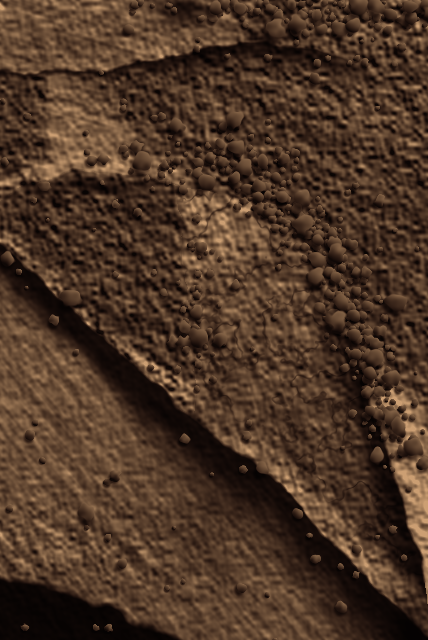
Write a Shadertoy shader that draws this texture.

```glsl
// Folded slabs of dry brown powder under a low light from the upper right.
// A bent rim and a diagonal cliff split the canvas into planes of their own
// tone, grain and brush direction; hashed round crumbs lie on top.
const float SPAN = 7.68;              // canvas height in scene units
const vec2 LIGHT = vec2(.5, -.86);    // towards the light, y points down
const float GRAIN_GAIN = 1.15, STREAK_GAIN = .32;
const float SLOPE = .275, TOP = .4, PATCH = .46, ROUGH = .26;
const float SLAB = .4, VALLEY = .37, CREST = .52, SHADE = .07;
// Upper lip that turns into the crumbling right bank
const vec2 RIM[10] = vec2[10](
    vec2(-.3, 2.5), vec2(.4, 2.2), vec2(.9, 2.08), vec2(1.7, 2.1), vec2(2.5, 2.25),
    vec2(3.2, 2.45), vec2(3.7, 2.9), vec2(4.05, 3.6), vec2(4.6, 5.2), vec2(5.1, 7));

// Smooth 0 to 1 from a to b, in either order
float ramp(float a, float b, float x) {
    x = clamp((x - a) / (b - a), 0., 1.);
    return x * x * (3. - 2. * x);
}
float hash(vec2 p) {
    vec3 q = fract(p.xyx * .1031);
    q += dot(q, q.yzx + 33.33);
    return fract((q.x + q.y) * q.z);
}
float noise(vec2 p) {
    vec2 i = floor(p), f = fract(p);
    f = f * f * (3. - 2. * f);
    return mix(mix(hash(i), hash(i + vec2(1, 0)), f.x),
               mix(hash(i + vec2(0, 1)), hash(i + 1.), f.x), f.y);
}
float fbm(vec2 p) {
    float sum = 0.;
    for (float gain = .5; gain > .05; gain *= .5) {
        sum += gain * noise(p);
        p = mat2(.8, .6, -.6, .8) * p * 2.03 + 7.1;
    }
    return sum;
}
// Signed distance to the rim: positive below it or to its left
float rimSide(vec2 p) {
    float best = 1e4, sgn = 1.;
    for (int i = 0; i < 9; i++) {
        vec2 a = p - RIM[i], b = RIM[i + 1] - RIM[i];
        float d = length(a - b * clamp(dot(a, b) / dot(b, b), 0., 1.));
        if (d < best) {
            best = d;
            sgn = b.x * a.y < b.y * a.x ? -1. : 1.;
        }
    }
    return sgn * best;
}
float spot(vec2 p, float x, float y, float rx, float ry) {
    vec2 d = (p - vec2(x, y)) / vec2(rx, ry);
    return exp(-dot(d, d));
}
// Chance of a crumb at a place
float density(vec2 p) {
    float bank = rimSide(p) + .12;
    return .95 * exp(-bank * bank / .055) * ramp(2.5, 3.4, p.x) * ramp(6., 4.8, p.y)
        + .5 * spot(p, 2.4, 1.95, .9, .28) + .35 * spot(p, 2.35, 3.9, .2, .8)
        + .65 * spot(p, 4.1, .1, 1.3, .35) + .015;
}
// Lays lit round crumbs and their cast shade over a tone
float addCrumbs(float tone, vec2 p, float size) {
    vec2 g = p / size;
    float lump = .65 * noise(g * 3. + 5.) - .32;
    for (int k = 0; k < 9; k++) {
        vec2 cell = floor(g) + vec2(k % 3 - 1, k / 3 - 1);
        vec2 centre = cell + .2 + .6 * vec2(hash(cell + 3.7), hash(cell + 19.3));
        if (hash(cell + 51.) > density(centre * size)) continue;
        vec2 d = (g - centre) / (.28 + .34 * hash(cell + 8.2));
        tone *= 1. - .6 * ramp(1.2, .5, length(d + LIGHT * .6));
        float lit = max(.31 + .25 * dot(d, LIGHT) + .25 * lump, .06);
        tone = mix(tone, lit, ramp(1., .78, length(d) + lump));
    }
    return tone;
}
float grain(vec2 p) { return .6 * noise(p * 19.) + .6 * noise(p * 9.) + .5 * noise(p * 4.); }

void mainImage(out vec4 fragColor, in vec2 fragCoord) {
    vec2 p = vec2(fragCoord.x, iResolution.y - fragCoord.y) * SPAN / iResolution.y;
    vec2 w = p + .16 * (vec2(fbm(p * 3.), fbm(p * 3. + 31.)) - .47);
    float rim = rimSide(w), cloud = fbm(p * 1.6 + 12.);
    float cliff = .74 * (w.y - 2.9 - .92 * w.x) + .16 * spot(w, 3.25, w.y, .5, 1.);
    // Upper slope, smooth patch, brushed top plane and the fold under it
    float crease = w.y - .86 + .36 * ramp(1., 3., w.x) - .5 * ramp(3.2, 5.2, w.x);
    float sleek = ramp(.5, .62, w.x) * ramp(.25, -.25, w.x - w.y * 1.05 + .05);
    float top = ramp(.03, -.03, crease) * ramp(3.1, 2.7, w.x);
    float tone = mix(SLOPE + .1 * spot(p, 4.8, .2, 1.4, .8), PATCH, sleek);
    tone = mix(tone, TOP + .1 * exp(min(crease, 0.) * 9.), top);
    float rough = mix(mix(1., .45, sleek), .5, top);
    float fold = ramp(mix(.09, .42, ramp(.8, 2.8, w.x)), 0., crease);
    tone *= 1. - .75 * ramp(-.02, .03, crease) * fold * ramp(5., 3.6, w.x);
    tone *= 1. - .7 * spot(p, 2.2, .12, .35, .2);
    tone += .2 * spot(w, 2.65, .4 * w.x - .94, .4, .06);
    // Bright lip and the lit wedge on the right bank
    tone += .2 * exp(-(rim + .1) * (rim + .1) / .012) * ramp(2.9, 2.1, w.x);
    tone += .24 * ramp(4.3, 5., w.y) * ramp(-.5, -.3, rim) * ramp(.02, -.1, rim);
    // Slab below the lip: granular left part, scraped right part
    float below = ramp(-.02, .03, rim), scraped = ramp(-.08, .1, w.x - 1.9 - .09 * w.y);
    float slab = mix(ROUGH, SLAB - .045 * max(w.y - 3., 0.), scraped);
    slab += .1 * spot(w, 2.35, 3.3, .16, 1.3) + .08 * spot(w, 2.8, 2.6, .7, .4);
    slab *= 1. - .7 * spot(w, 1.2, 2.24, .6, .07);
    slab *= 1. - .75 * ramp(3.3, 4.6, w.y) * ramp(.5, .05, rim);
    slab *= 1. - .35 * scraped * ramp(.05, 0., abs(fbm(p * 3. + 3.) - .47));
    tone = mix(tone, slab, below);
    rough = mix(rough, mix(1.05, .65, scraped), below);
    // Lit crest of the cliff
    float width = mix(.1, .34, ramp(1.2, 2.5, w.x));
    float crest = below * ramp(-width - .12, -width * .5, cliff);
    tone = mix(tone, CREST * (.65 + .7 * cloud), .85 * crest);
    // Valley floor, cast shade under the cliff, dark lower corners
    float valley = ramp(-.025, .025, cliff), pit = w.y - 7.08 - .36 * w.x + .5 * cloud;
    float ground = VALLEY + .08 * spot(p, .3, 4.7, 1.2, .9) - .1 * spot(p, 2.4, 6.1, .5, .6);
    ground = mix(SHADE, ground, ramp(.16, mix(.5, .95, ramp(.8, 3.6, w.x)), cliff));
    tone = mix(tone, mix(ground, .035, ramp(-.06, .07, pit)), valley);
    rough = mix(rough, .38 + .35 * spot(p, .9, 6.6, 1.6, .6), valley);
    tone *= 1. - .8 * spot(p, 4.95, 7.6, .3, .5);
    // Brush streaks, directional relief and crumbs
    vec2 brush = below < .5 ? vec2(.96, .28) : scraped > .5 ? vec2(.32, .95) : vec2(.86, .5);
    if (valley > .5) brush = vec2(.64, .77);
    vec2 along = vec2(dot(p, brush), dot(p, vec2(-brush.y, brush.x)));
    float streak = noise(along * vec2(1, 17)) + .6 * noise(along * vec2(2, 32)) - .8;
    tone *= .82 + .4 * cloud + STREAK_GAIN * streak;
    float relief = 1.7 * (grain(p) - grain(p + LIGHT * .045)) + .4 * noise(p * 15.) - .2;
    tone *= max(.15, 1. + GRAIN_GAIN * rough * relief);
    for (float size = .09; size < .3; size *= 1.6) tone = addCrumbs(tone, p, size);
    // Brown ramp: darker tones lose green and blue faster
    tone = clamp(tone, .02, .8);
    vec2 ratio = vec2(.79, .58) - vec2(.38, .27) * exp(-tone * vec2(4.5, 3.5));
    fragColor = vec4(tone, tone * ratio, 1);
}
```
